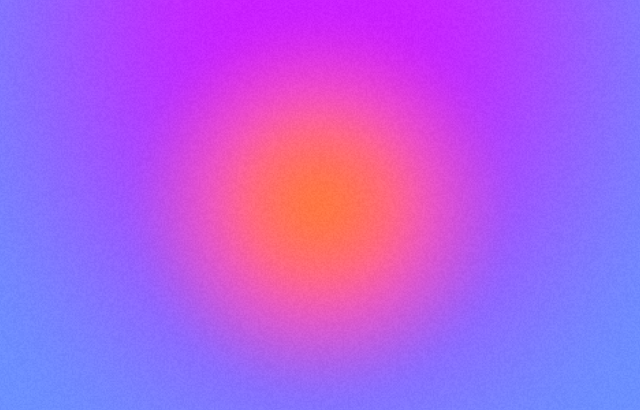
Reproduce this background procedurally as a Shadertoy shader.

```glsl
float hash(vec2 p) {
    vec3 q = fract(vec3(p.xyx) * 0.1031);
    q += dot(q, q.yzx + 33.33);
    return fract((q.x + q.y) * q.z);
}

// Smoothly interpolated random values
float valueNoise(vec2 p) {
    vec2 cell = floor(p), f = fract(p);
    f = f * f * (3.0 - 2.0 * f);
    float low = mix(hash(cell), hash(cell + vec2(1, 0)), f.x);
    float high = mix(hash(cell + vec2(0, 1)), hash(cell + vec2(1, 1)), f.x);
    return mix(low, high, f.y);
}

// Violet light falling from the top edge into blue corners
vec3 backdrop(vec2 uv) {
    float falloff = length(vec2((uv.x - 0.5) * 2.0, 1.0 - uv.y));
    vec3 violet = vec3(0.79, 0.13, 1.0);
    vec3 blue = vec3(0.42, 0.56, 1.0);
    return mix(violet, blue, smoothstep(0.2, 1.4, falloff));
}

// Round glow, orange core to pink rim; alpha is its coverage
vec4 warmGlow(float radius) {
    vec3 orange = vec3(1.0, 0.46, 0.27);
    vec3 pink = vec3(1.0, 0.36, 0.70);
    vec3 color = mix(orange, pink, smoothstep(0.0, 0.32, radius));
    return vec4(color, 1.0 - smoothstep(0.15, 0.50, radius));
}

void mainImage(out vec4 fragColor, in vec2 fragCoord) {
    vec2 uv = fragCoord / iResolution.xy;
    vec2 p = (fragCoord - 0.5 * iResolution.xy) / iResolution.y;

    vec4 glow = warmGlow(length(p));
    vec3 color = mix(backdrop(uv), glow.rgb, glow.a);

    // Fine film grain
    float grain = valueNoise((p + 2.0) * 300.0) - 0.5;
    color += 0.045 * grain;

    fragColor = vec4(clamp(color, 0.0, 1.0), 1.0);
}
```
